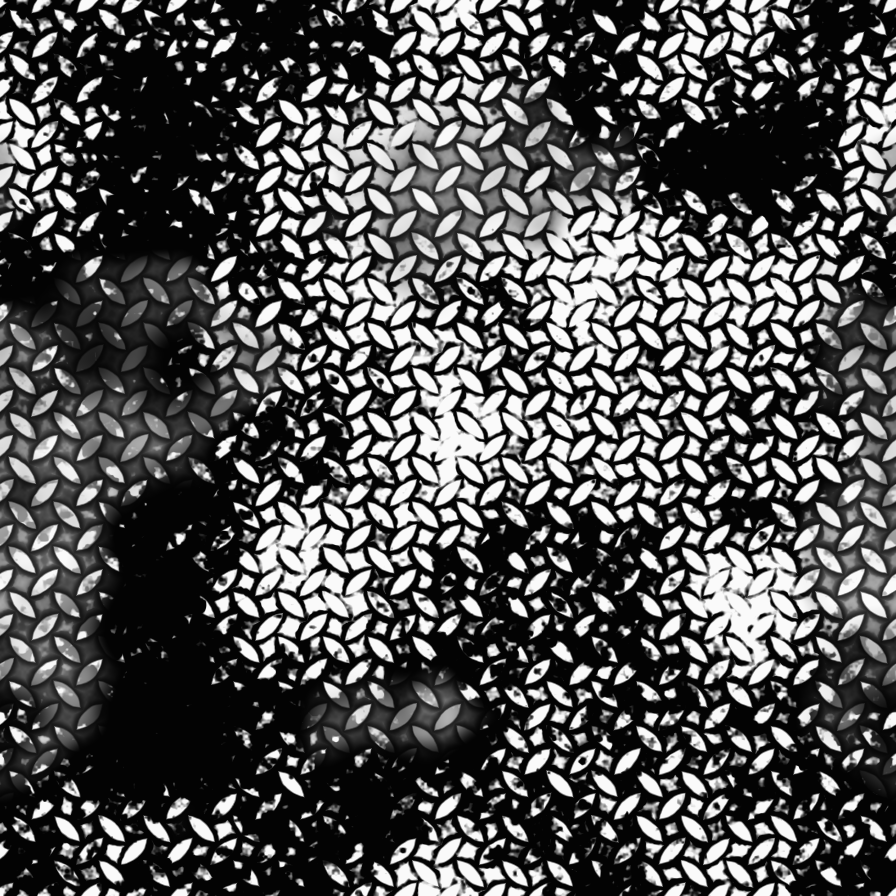
Write a three.js fragment shader that draws this texture.

```glsl
// Worn diamond tread plate: crossed raised lenses over sooty, speckled steel.
varying vec2 vUv;

const float REPEATS = 20.0;          // cells across and down, two lenses each
const float LENS_LENGTH = 0.41;      // half sizes, in cells
const float LENS_WIDTH = 0.145;
const float EDGE = 0.025;            // edge softness, in cells
const float RAGGED = 0.05;           // roughness of the lens outline
const float SHADOW_START = 0.02;     // dark rim around each lens, in cells
const float SHADOW_END = 0.20;
const float PATCH_SCALE = 6.0;       // large light and dark areas
const float PATCH_CONTRAST = 2.5;
const float GRAIN_SCALE = 80.0;      // fine dirt
const float GRAIN_CONTRAST = 1.8;
const float SMOKE_SCALE = 5.0;       // soft grey stains
const float LENS_VARIATION = 0.2;
const vec3 SOOT = vec3(0.01);
const vec3 STEEL = vec3(0.98);

float hash(vec2 p) {
  return fract(sin(dot(p, vec2(127.1, 311.7))) * 43758.5453);
}

// Value noise that wraps after the given period
float noise(vec2 p, float period, float seed) {
  vec2 i = floor(p);
  vec2 f = fract(p);
  f = f * f * (3.0 - 2.0 * f);
  vec2 lo = mod(i, period) + seed;
  vec2 hi = mod(i + 1.0, period) + seed;
  return mix(mix(hash(lo), hash(vec2(hi.x, lo.y)), f.x),
             mix(hash(vec2(lo.x, hi.y)), hash(hi), f.x), f.y);
}

// Three octaves, result from 0 to 1
float fbm(vec2 uv, float scale, float seed) {
  float sum = 0.0;
  float weight = 0.5;
  for (int octave = 0; octave < 3; octave++) {
    sum += weight * noise(uv * scale, scale, seed);
    scale *= 2.0;
    seed += 17.0;
    weight *= 0.5;
  }
  return sum / 0.875;
}

// Pointed lens along the rising diagonal, built from two arcs
float lensDistance(vec2 p) {
  float radius = (LENS_LENGTH * LENS_LENGTH + LENS_WIDTH * LENS_WIDTH) / (2.0 * LENS_WIDTH);
  float along = (p.x + p.y) * 0.70711;
  float across = abs(p.y - p.x) * 0.70711;
  return length(vec2(along, across + radius - LENS_WIDTH)) - radius;
}

void main() {
  // Rising lenses on cell corners, falling lenses on cell centres
  vec2 cell = vUv * REPEATS;
  vec2 corner = fract(cell + 0.5) - 0.5;
  vec2 centre = fract(cell) - 0.5;
  float rising = lensDistance(corner);
  float falling = lensDistance(vec2(-centre.x, centre.y));
  float dist = min(rising, falling);
  vec2 lensId = rising < falling ? mod(floor(cell + 0.5), REPEATS)
                                 : mod(floor(cell), REPEATS) + 0.5;

  // Wear at large and small scale
  float exposure = (fbm(vUv, PATCH_SCALE, 3.0) - 0.5) * PATCH_CONTRAST;
  float grain = fbm(vUv, GRAIN_SCALE, 41.0) - 0.5;
  float dirt = grain * GRAIN_CONTRAST;
  float stain = fbm(vUv, SMOKE_SCALE, 91.0);
  float smoke = smoothstep(0.58, 0.75, stain);
  float haze = fbm(vUv, 18.0, 67.0);

  // Ground: dirt that clears away from the lens rims
  float openness = smoothstep(SHADOW_START, SHADOW_END, dist);
  float ground = smoothstep(0.58, 1.1, exposure + dirt + 0.9 * openness);
  float hazyGround = (0.1 + 0.55 * haze + 0.3 * grain) * mix(0.35, 1.0, openness);
  ground = mix(ground, hazyGround, 0.85 * smoke);

  // Raised lenses: bright, pitted where the soot is heavy
  float variation = (hash(lensId + 7.0) - 0.5) * LENS_VARIATION;
  float lens = smoothstep(-0.42, -0.07, exposure + dirt + variation);
  lens = mix(lens, 0.55 + 0.6 * haze, 0.7 * smoke);

  float cover = 1.0 - smoothstep(-EDGE, EDGE, dist + grain * RAGGED);
  float tone = clamp(mix(ground, lens, cover), 0.0, 1.0);
  gl_FragColor = vec4(mix(SOOT, STEEL, tone), 1.0);
}
```
